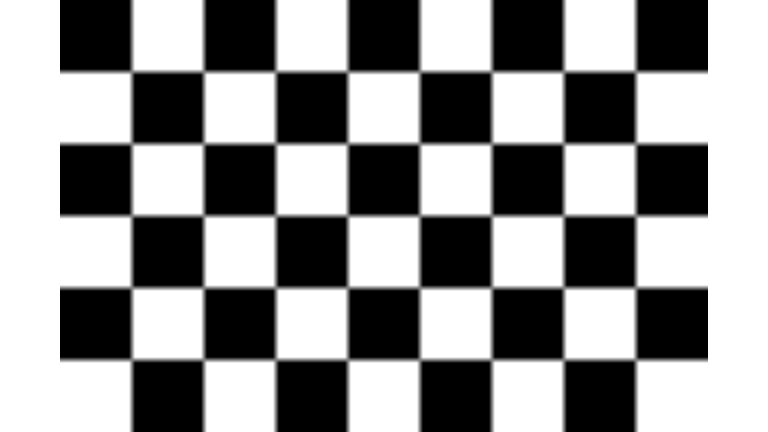
Write a Shadertoy shader that draws this pattern.

```glsl
#define GRID vec2(9.0, 6.0)        // columns, rows
#define RAMP (1.0 / 12.0)          // width of the soft edge, in cells
#define DARK vec3(0.0)
#define LIGHT vec3(1.0)

// Square wave with linear ramps: +1 in even cells, -1 in odd cells
vec2 softSquareWave(vec2 p, float ramp) {
    vec2 edge = floor(p + 0.5);
    vec2 parity = 1.0 - 2.0 * mod(edge, 2.0);
    return parity * clamp(2.0 * (p - edge) / ramp, -1.0, 1.0);
}

void mainImage(out vec4 fragColor, in vec2 fragCoord) {
    // Square cells, with the rows filling the canvas height
    float cellsPerPixel = GRID.y / iResolution.y;
    vec2 centered = (fragCoord - 0.5 * iResolution.xy) * cellsPerPixel;
    vec2 p = centered + 0.5 * GRID;

    // Clamping to the outer cell centres keeps the border free of ramps
    vec2 wave = softSquareWave(clamp(p, vec2(0.5), GRID - 0.5),
                               max(RAMP, cellsPerPixel));
    vec3 board = mix(DARK, LIGHT, 0.5 + 0.5 * wave.x * wave.y);

    // Crisp left and right sides on plain margins
    float inside = clamp((0.5 * GRID.x - abs(centered.x)) / cellsPerPixel + 0.5, 0.0, 1.0);
    fragColor = vec4(mix(LIGHT, board, inside), 1.0);
}
```
